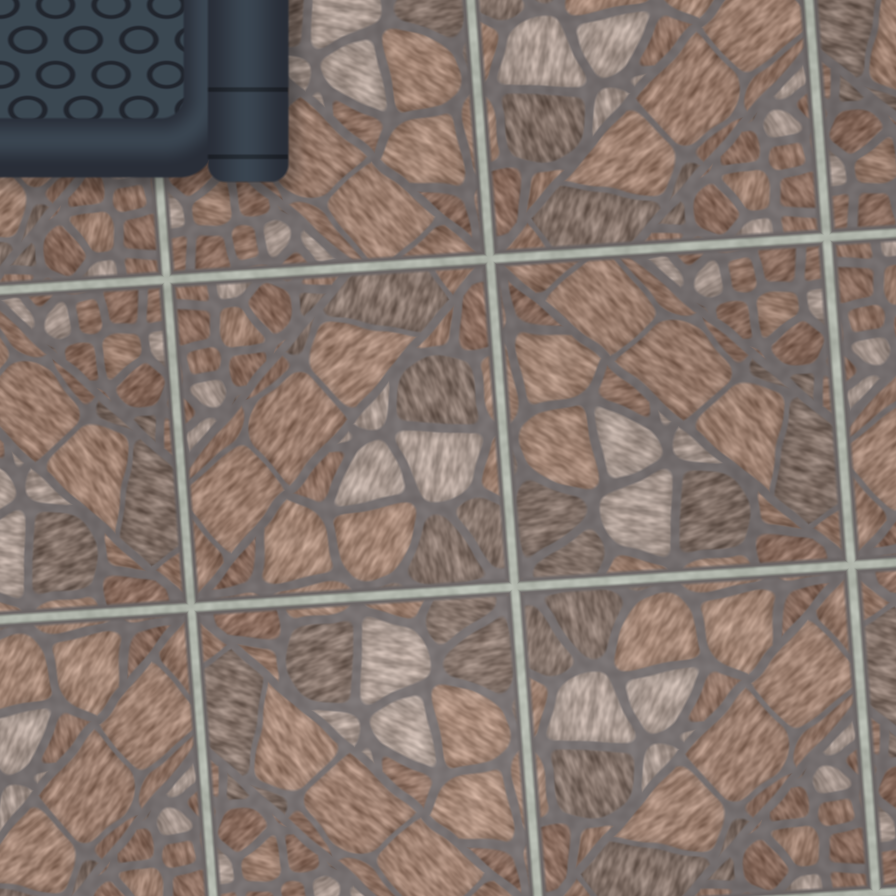
Reproduce this pattern procedurally as a WebGL 1 fragment shader.

```glsl
precision highp float;
// Floor of square tiles printed with diagonal crazy paving, with a dark furniture foot in one corner.

uniform vec2 u_resolution;

const vec2 GRID_ORIGIN = vec2(0.547, 0.711);   // a crossing of the grout lines
const vec2 GRID_ACROSS = vec2(0.368, 0.0235);  // one tile to the right
const vec2 GRID_DOWN = vec2(0.0275, -0.366);   // one tile down
const float LENS_SPREAD = 0.02;                // tiles widen slightly to the right
const float GROUT_HALF = 0.0145;               // widths in tile units
const float JOINT_HALF = 0.014;
const float BAND_WIDTH = 0.42;
const float BIG_STONES = 4.6;                  // stones per tile side
const float BAND_STONES = 3.7;
const float SMALL_STONES = 7.6;

const vec3 JOINT = vec3(0.45, 0.425, 0.425);
const vec3 BROWN = vec3(0.54, 0.425, 0.37);
const vec3 TAN = vec3(0.64, 0.525, 0.46);
const vec3 PALE = vec3(0.69, 0.645, 0.62);
const vec3 UMBER = vec3(0.49, 0.435, 0.405);
const vec3 GROUT = vec3(0.69, 0.71, 0.67);
const vec3 RUBBER = vec3(0.16, 0.18, 0.22);
const vec3 RUBBER_LIGHT = vec3(0.27, 0.33, 0.38);

vec2 hash2(vec2 p) {
  return fract(sin(vec2(dot(p, vec2(127.1, 311.7)), dot(p, vec2(269.5, 183.3)))) * 43758.5);
}

float corner(vec2 cell, vec2 f, vec2 o) {
  float a = 6.2832 * hash2(cell + o).x;
  return dot(vec2(cos(a), sin(a)), f - o);
}

float gradientNoise(vec2 p) {
  vec2 c = floor(p), f = p - c, w = f * f * (3.0 - 2.0 * f);
  return mix(mix(corner(c, f, vec2(0, 0)), corner(c, f, vec2(1, 0)), w.x),
             mix(corner(c, f, vec2(0, 1)), corner(c, f, vec2(1, 1)), w.x), w.y);
}

float smoothMin(float a, float b, float k) {
  float h = max(k - abs(a - b), 0.0) / k;
  return min(a, b) - h * h * k * 0.25;
}

vec2 site(vec2 cell) { return cell + 0.5 + 0.75 * (hash2(cell) - 0.5); }

// Rounded Voronoi stones: x is the distance to the edge, yz the stone's cell.
vec3 stones(vec2 p) {
  vec2 base = floor(p), home = base, nearest = vec2(9.0);
  for (int j = -1; j <= 1; j++) for (int i = -1; i <= 1; i++) {
    vec2 cell = base + vec2(i, j), r = site(cell) - p;
    if (dot(r, r) < dot(nearest, nearest)) { nearest = r; home = cell; }
  }
  float edge = 1.0;
  for (int j = -2; j <= 2; j++) for (int i = -2; i <= 2; i++) {
    vec2 r = site(base + vec2(i, j)) - p, gap = r - nearest;
    if (dot(gap, gap) > 0.0001)
      edge = smoothMin(edge, dot(0.5 * (nearest + r), normalize(gap)), 0.14);
  }
  return vec3(edge, home);
}

// One printed tile: large stones, a diagonal band, then small stones.
vec3 tilePrint(vec2 q, float blur) {
  vec2 bent = q + 0.014 * vec2(gradientNoise(q * 9.0), gradientNoise(q * 9.0 + 40.0));
  float diagonal = bent.x - bent.y;
  bool inBand = diagonal > 0.0 && diagonal < BAND_WIDTH;
  float scale = inBand ? BAND_STONES : (diagonal < 0.0 ? BIG_STONES : SMALL_STONES);
  vec2 turned = inBand ? 0.7071 * vec2(bent.x + bent.y, diagonal) : bent;
  vec3 s = stones(turned * scale + 13.0 * scale);
  float d = s.x / scale - (inBand ? 0.6 : 1.0) * JOINT_HALF;
  d = min(d, 0.7071 * min(abs(diagonal), abs(diagonal - BAND_WIDTH)) - JOINT_HALF);

  vec2 h = hash2(s.yz + 3.7);
  float kind = inBand ? h.y * 0.8 : h.y;
  vec3 color = mix(BROWN, TAN, h.x);
  color = mix(color, UMBER, 0.8 * step(kind, 0.2));
  color = mix(color, PALE, 0.75 * step(0.8, kind));

  // Grain runs along each stone in its own direction.
  float a = 1.3 * (h.x - 0.5) + (inBand ? 0.6 : 0.0);
  vec2 g = mat2(cos(a), -sin(a), sin(a), cos(a)) * q;
  float grain = gradientNoise(g * vec2(15.0, 46.0)) + 0.6 * gradientNoise(g * vec2(38.0, 90.0) + 7.0);
  color += vec3(0.19, 0.18, 0.175) * grain + 0.07 * gradientNoise(q * 14.0);
  color *= 0.9 + 0.1 * smoothstep(0.0, 0.03, d);
  vec3 mortar = JOINT + 0.05 * gradientNoise(q * 30.0);
  return mix(mortar, color, smoothstep(-blur, blur, d));
}

float roundBox(vec2 p, vec2 size, float r) {
  vec2 e = abs(p) - size + r;
  return length(max(e, 0.0)) + min(max(e.x, e.y), 0.0) - r;
}

// Dimpled pad with a raised rim, joined to an upright post.
vec3 addFoot(vec3 floorColor, vec2 p, float blur) {
  float plate = roundBox(p - vec2(0.0, 1.0), vec2(0.24, 0.198), 0.04);
  float pad = roundBox(p - vec2(0.0, 1.0), vec2(0.205, 0.132), 0.025);
  float post = roundBox(p - vec2(0.277, 1.0), vec2(0.045, 0.203), 0.02);
  vec2 g = p / vec2(0.062, 0.039);
  g.x += 0.5 * mod(floor(g.y), 2.0);
  float ring = abs(length((fract(g) - 0.5) * vec2(0.062, 0.055)) - 0.019);
  vec3 rubber = mix(RUBBER, RUBBER_LIGHT, 0.6 * smoothstep(0.03, 0.0, abs(pad - 0.025)));
  vec3 dimpled = mix(RUBBER_LIGHT * 0.85, RUBBER * 0.8, smoothstep(0.005, 0.001, ring));
  rubber = mix(rubber, dimpled, smoothstep(blur, -blur, pad));
  vec3 column = mix(RUBBER, RUBBER_LIGHT, 0.6 * smoothstep(0.045, 0.0, abs(p.x - 0.275)));
  column *= 1.0 - 0.35 * smoothstep(0.004, 0.001, min(abs(p.y - 0.9), abs(p.y - 0.825)));
  rubber = mix(rubber, column, smoothstep(blur, -blur, post));
  float body = min(plate, post);
  floorColor *= mix(0.75, 1.0, smoothstep(0.0, 0.025, body));
  return mix(floorColor, rubber, smoothstep(blur, -blur, body));
}

void main() {
  vec2 p = gl_FragCoord.xy / u_resolution.y, d = p - GRID_ORIGIN;
  float pixel = 1.0 / u_resolution.y;
  float area = GRID_ACROSS.x * GRID_DOWN.y - GRID_ACROSS.y * GRID_DOWN.x;
  vec2 st = vec2(d.x * GRID_DOWN.y - d.y * GRID_DOWN.x, GRID_ACROSS.x * d.y - GRID_ACROSS.y * d.x) / area;
  st.x -= LENS_SPREAD * st.x * st.x;

  // Quarter turns: mirror per axis, then flip odd tiles about their diagonal.
  vec2 cell = floor(st), f = st - cell;
  vec2 q = mix(f, 1.0 - f, mod(cell, 2.0));
  if (mod(cell.x + cell.y, 2.0) > 0.5) q = 1.0 - q.yx;

  float blur = max(2.5 * pixel, 0.005);
  vec3 color = tilePrint(q, blur) * (0.98 + 0.04 * hash2(cell).x);
  vec2 border = min(f, 1.0 - f);
  float edge = min(border.x, border.y) - GROUT_HALF;
  color = mix(JOINT * 0.92, color, smoothstep(0.004, 0.018, edge));
  vec3 grout = GROUT + 0.08 * gradientNoise(st * 11.0) + 0.05 * gradientNoise(st * 45.0);
  grout *= 0.84 + 0.16 * smoothstep(0.0, 0.009, -edge);
  color = mix(grout, color, smoothstep(-blur, blur, edge));

  color += 0.04 * gradientNoise(p * 2.5 + 5.0);
  gl_FragColor = vec4(addFoot(color, p, max(pixel, 0.002)), 1.0);
}
```
